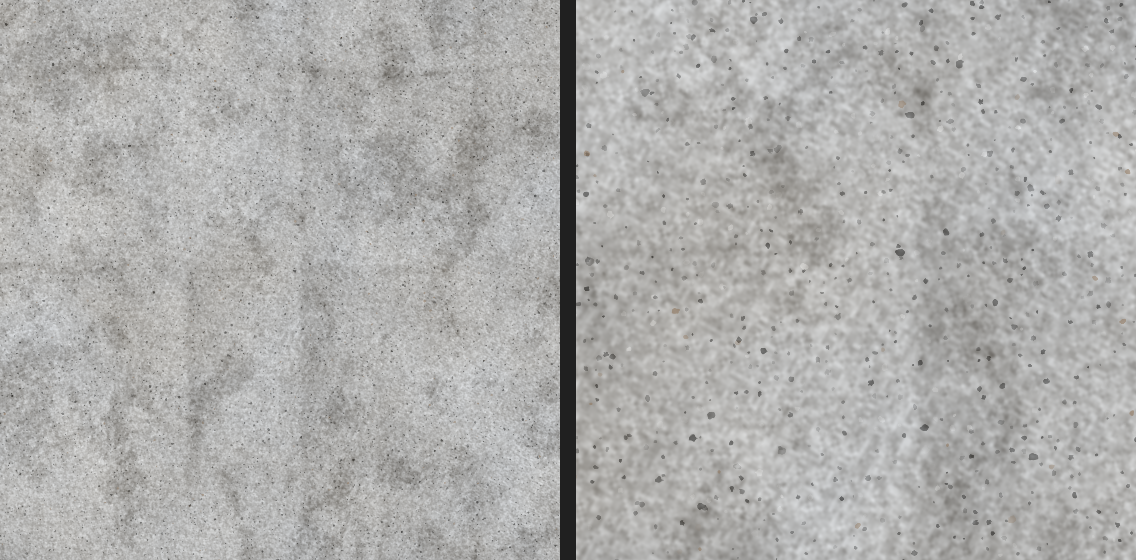
Left: the whole. Right: its middle third, enlarged.
Write a WebGL 1 fragment shader that draws this texture.

```glsl
precision highp float;
// Weathered grey concrete: mottled stains, vertical streaks, faint seams, grain and pits.

uniform vec2 u_resolution;

const vec3 BASE_COLOR = vec3(0.727, 0.728, 0.725);
const vec3 STAIN_TINT = vec3(0.96, 1.0, 1.05);  // darkening per channel: stains turn warm
const vec3 WARM_SHIFT = vec3(0.030, 0.004, -0.034);
const vec3 FLECK_COLOR = vec3(0.56, 0.46, 0.36);
const float CLOUD_SCALE = 9.0;
const float CLOUD_CONTRAST = 0.20;
const float STAIN_SCALE = 15.0;
const float STAIN_DEPTH = 0.092;
const float STREAK_COUNT = 5.0;
const float STREAK_WIDTH = 0.045;
const float STREAK_DEPTH = 0.068;
const float SEAM_COUNT = 3.0;
const float SEAM_WIDTH = 0.008;
const float SEAM_DEPTH = 0.055;
const float GRAIN_CONTRAST = 0.125;
const float PIT_DEPTH = 0.33;

float hash(vec2 p) {
  return fract(sin(dot(p, vec2(127.1, 311.7))) * 43758.5453);
}

vec2 turn(vec2 p, float angle) {
  float c = cos(angle);
  float s = sin(angle);
  return mat2(c, s, -s, c) * p;
}

float noise(vec2 p) {
  vec2 cell = floor(p);
  vec2 f = fract(p);
  f = f * f * (3.0 - 2.0 * f);
  float low = mix(hash(cell), hash(cell + vec2(1.0, 0.0)), f.x);
  float high = mix(hash(cell + vec2(0.0, 1.0)), hash(cell + vec2(1.0)), f.x);
  return mix(low, high, f.y);
}

// Rotated octaves, normalised to 0..1.
float fbm(vec2 p, float gain) {
  float sum = 0.0;
  float weight = 1.0;
  float total = 0.0;
  for (int i = 0; i < 6; i++) {
    p = turn(p, 0.65) * 2.03 + 17.3;
    sum += weight * noise(p * 0.5);
    total += weight;
    weight *= gain;
  }
  return sum / total;
}

// Vertical stains with a crisp left edge and a soft fade to the right.
float streaks(vec2 uv) {
  float sum = 0.0;
  float wobble = 0.026 * (fbm(uv * vec2(22.0, 14.0) + 31.0, 0.75) - 0.5);
  for (float i = 0.0; i < STREAK_COUNT; i++) {
    float x = (i + 0.2 + 0.6 * hash(vec2(i, 4.0))) / STREAK_COUNT;
    float d = uv.x - x + wobble;
    float profile = smoothstep(-0.008, 0.005, d) * exp(-max(d, 0.0) / STREAK_WIDTH);
    float run = smoothstep(0.15, 0.65, noise(vec2(i * 9.7, uv.y * 3.0)));
    sum += profile * run;
  }
  return sum;
}

// Broken, slightly wavy horizontal casting lines.
float seams(vec2 uv) {
  float sum = 0.0;
  float wave = 0.04 * (fbm(uv * vec2(5.0, 12.0) + 57.0, 0.6) - 0.5);
  for (float i = 0.0; i < SEAM_COUNT; i++) {
    float y = (i + 0.3 + 0.5 * hash(vec2(i, 8.0))) / SEAM_COUNT;
    float d = (uv.y - y + wave) / SEAM_WIDTH;
    float broken = smoothstep(0.3, 0.7, noise(vec2(uv.x * 7.0, i * 5.3)));
    sum += exp(-d * d) * broken;
  }
  return sum;
}

// One ragged spot in some cells of a turned grid: x is coverage, y a random value per spot.
vec2 spots(vec2 uv, float cells, float share, float radius) {
  vec2 p = turn(uv, cells) * cells;
  vec2 cell = floor(p);
  vec2 center = 0.22 + 0.56 * vec2(hash(cell + 3.1), hash(cell + 7.7));
  float size = radius * (0.45 + 0.75 * hash(cell + 12.9));
  float soft = 0.5 * cells / u_resolution.y;
  vec2 d = turn(fract(p) - center, 6.28 * hash(cell + 5.3));
  d *= vec2(1.0, 0.8 + 0.7 * hash(cell + 21.0));
  float ragged = length(d) + 0.7 * size * (noise(p * 9.0) - 0.5);
  float coverage = 1.0 - smoothstep(size - soft, size + soft, ragged);
  return vec2(coverage * step(hash(cell + 1.7), share), hash(cell + 29.3));
}

void main() {
  vec2 uv = gl_FragCoord.xy / u_resolution.y;

  // Mottled clouds and speckled stains
  float cloud = fbm(uv * CLOUD_SCALE, 0.78) - 0.5;
  float stainField = fbm(uv * vec2(1.0, 0.9) * STAIN_SCALE + 83.0, 0.76);
  stainField += 0.07 * (noise(uv * 4.0 + 41.0) - 0.5);
  float stain = smoothstep(0.48, 0.64, stainField);
  float speckle = 0.5 + noise(turn(uv, 0.4) * 190.0 + 5.0);
  float grain = noise(turn(uv, 0.9) * 240.0) + noise(turn(uv, 0.5) * 410.0 + 9.0) - 1.0;

  float dark = STAIN_DEPTH * stain * speckle - CLOUD_CONTRAST * cloud;
  dark += STREAK_DEPTH * streaks(uv) * speckle + SEAM_DEPTH * seams(uv) * speckle;
  dark -= GRAIN_CONTRAST * grain;

  vec3 color = BASE_COLOR - dark * STAIN_TINT;
  color += WARM_SHIFT * (fbm(uv * 5.0 + 120.0, 0.6) - 0.5);

  // Coloured flecks, pale grit and dark pits
  vec2 fleck = spots(uv + 0.37, 75.0, 0.05, 0.14);
  color = mix(color, FLECK_COLOR, 0.6 * fleck.x * fleck.y);
  vec2 grit = spots(uv + 0.61, 95.0, 0.16, 0.17);
  color += 0.09 * grit.x * grit.y;
  vec2 coarse = spots(uv, 62.0, 0.20, 0.12);
  vec2 fine = spots(uv + 0.19, 124.0, 0.32, 0.17);
  float pits = max(coarse.x * (0.3 + 0.7 * coarse.y), fine.x * (0.2 + 0.7 * fine.y));
  color -= PIT_DEPTH * pits;

  gl_FragColor = vec4(clamp(color, 0.0, 1.0), 1.0);
}
```
